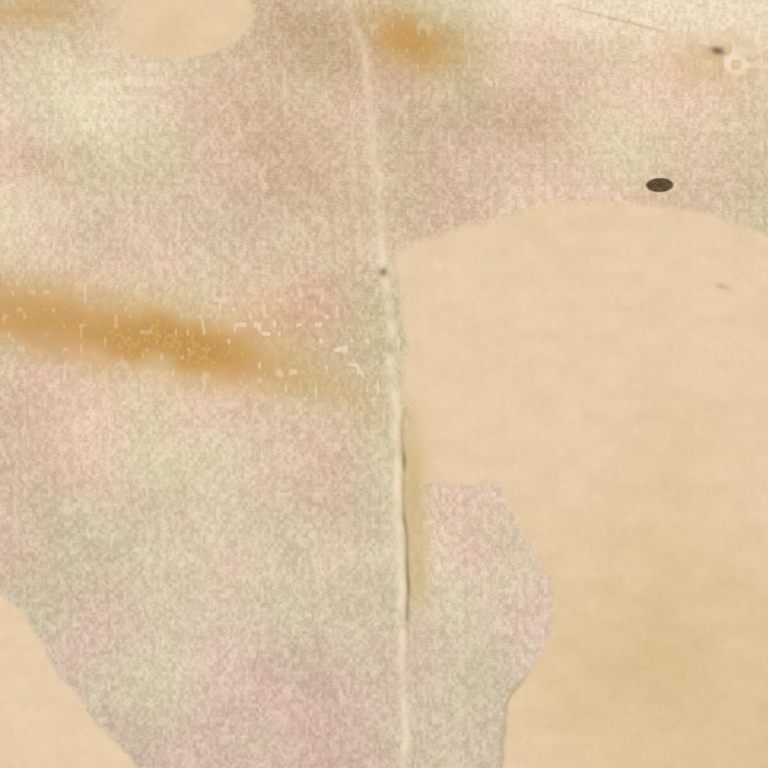
Give the GLSL for this texture, as a WebGL 2 fragment shader.

```glsl
#version 300 es
precision highp float;
uniform vec2 u_resolution;
out vec4 fragColor;

const vec3 STONE = vec3(0.855, 0.765, 0.650);
const vec3 STONE_COOL = vec3(0.820, 0.745, 0.670);
const vec3 STONE_PALE = vec3(0.905, 0.830, 0.735);
const vec3 PLASTER = vec3(0.905, 0.805, 0.670);
const vec3 PLASTER_DEEP = vec3(0.865, 0.750, 0.580);
const vec3 OCHRE = vec3(0.770, 0.580, 0.310);
const vec3 SHADE = vec3(0.730, 0.620, 0.480);
const vec3 OLIVE = vec3(0.800, 0.690, 0.480);
const vec3 CREAM = vec3(0.945, 0.880, 0.770);
const vec3 DARK = vec3(0.340, 0.270, 0.190);
const float GRAIN_SCALE = 210.0;
const float ROUGH_GRAIN = 0.15;
const float SMOOTH_GRAIN = 0.025;
const float EDGE_WOBBLE = 0.035;

float hash(vec2 p) {
    return fract(sin(dot(p, vec2(127.1, 311.7))) * 43758.5453);
}

float noise(vec2 p) {
    vec2 i = floor(p), f = fract(p);
    f = f * f * (3.0 - 2.0 * f);
    return mix(mix(hash(i), hash(i + vec2(1, 0)), f.x),
               mix(hash(i + vec2(0, 1)), hash(i + vec2(1, 1)), f.x), f.y);
}

float fbm(vec2 p) {
    float sum = 0.0, amp = 0.5;
    for (int i = 0; i < 5; i++) {
        sum += amp * noise(p);
        p = mat2(1.6, 1.2, -1.2, 1.6) * p + 7.3;
        amp *= 0.5;
    }
    return sum;
}

// Soft elliptical spot, tilted by slope
float blob(vec2 p, vec2 center, vec2 radius, float slope) {
    vec2 q = p - center;
    q.y -= slope * q.x;
    q /= radius;
    return exp(-dot(q, q));
}

float line(float d, float width) {
    return exp(-d * d / (width * width));
}

float seamX(float y) {
    return 0.528 - 0.058 * y * y - 0.015 * smoothstep(0.92, 1.0, y)
        + 0.006 * (noise(vec2(y * 30.0, 4.0)) - 0.5);
}

float scarX(float y) {
    return 0.65 + 0.075 * line(y - 0.21, 0.1);
}

// Positive inside the large smooth area right of the seam
float plasterField(vec2 p) {
    float top = 0.738 - 0.9 * (p.x - 0.79) * (p.x - 0.79) - p.y;
    float left = p.x - seamX(p.y) - 0.013;
    float scar = max(p.y - 0.372, p.x - scarX(p.y));
    return min(min(top, left), scar);
}

void main() {
    vec2 p = gl_FragCoord.xy / u_resolution;
    float cloud = fbm(p * 7.0);
    float wobble = (fbm(p * 24.0 + 9.0) - 0.48) * EDGE_WOBBLE;
    vec2 g = p + 0.004 * vec2(noise(p * 60.0), noise(p * 60.0 + 31.0));
    float grain = 0.6 * noise(g * GRAIN_SCALE * vec2(1.15, 0.8))
        + 0.4 * noise(g * GRAIN_SCALE * 1.9 + 17.0) - 0.5;
    float seam = p.x - seamX(p.y);

    // Mottled rough stone
    vec3 col = mix(STONE, STONE_COOL, 0.75 * smoothstep(0.55, 0.1, p.y));
    col = mix(col, STONE_PALE, 0.55 * blob(p, vec2(0.05, 0.84), vec2(0.2, 0.09), 0.0));
    col = mix(col, STONE_PALE, 0.35 * blob(p, vec2(0.16, 0.69), vec2(0.25, 0.06), 0.0));
    col += (cloud - 0.48) * 0.16;
    col += vec3(0.02, -0.015, 0.01) * (fbm(p * 10.0 + 40.0) - 0.48) * 4.0;
    col = mix(col, SHADE, 0.65 * blob(p, vec2(0.41, 0.95), vec2(0.10, 0.06), -0.3));
    col = mix(col, SHADE, 0.42 * blob(p, vec2(0.37, 0.80), vec2(0.11, 0.07), -0.5));
    col = mix(col, SHADE, 0.30 * blob(p, vec2(0.06, 0.79), vec2(0.09, 0.03), 0.0));
    col = mix(col, SHADE, 0.38 * blob(p, vec2(0.69, 0.84), vec2(0.07, 0.04), -0.2));

    // Pale upper right margin with a hairline
    float margin = p.y - 0.95 + 0.12 * (p.x - 0.75) + wobble;
    col = mix(col, CREAM, 0.75 * smoothstep(-0.03, 0.05, margin) * smoothstep(0.52, 0.68, p.x));
    float hair = line(p.y - 0.992 + 0.27 * (p.x - 0.74) + wobble * 0.2, 0.0025);
    col = mix(col, SHADE, 0.4 * hair * smoothstep(0.72, 0.76, p.x) * smoothstep(0.88, 0.84, p.x));

    // Ochre staining
    vec2 s = p + vec2(0.0, wobble);
    float band = line(s.y - 0.598 + 0.20 * s.x, 0.045) * smoothstep(0.43, 0.17, s.x);
    float stain = band * (0.55 + 0.6 * cloud);
    stain += 0.5 * blob(s, vec2(0.24, 0.555), vec2(0.07, 0.025), -0.1);
    stain += 0.38 * blob(s, vec2(0.37, 0.515), vec2(0.13, 0.035), -0.3);
    stain += 0.25 * blob(s, vec2(0.37, 0.585), vec2(0.09, 0.05), 0.0);
    stain += 0.80 * blob(s, vec2(0.525, 0.95), vec2(0.045, 0.035), -0.2);
    stain += 0.35 * blob(s, vec2(0.57, 0.93), vec2(0.06, 0.04), 0.0);
    stain += 0.45 * blob(s, vec2(0.03, 0.985), vec2(0.09, 0.025), 0.0);
    stain += 0.35 * blob(s, vec2(0.93, 0.92), vec2(0.06, 0.03), 0.0);
    col = mix(col, OCHRE, clamp(stain * (0.9 + grain), 0.0, 0.9));

    // Smooth plaster patches
    float main_ = smoothstep(-0.007, 0.009, plasterField(p) + wobble * 0.6);
    float corner = smoothstep(-0.006, 0.006, 0.172 - p.x - 0.75 * p.y + wobble);
    float oval = 1.0 - length((p - vec2(0.225, 0.982)) / vec2(0.107, 0.058));
    oval = smoothstep(-0.04, 0.06, oval + wobble * 2.0) * smoothstep(0.11, 0.19, p.x);
    float smoothArea = max(main_, max(corner, oval));
    float depth = smoothstep(0.6, 0.05, p.y) * smoothstep(0.5, 0.9, p.x);
    depth = clamp(depth * 0.85 + 0.35 * oval + (cloud - 0.48) * 0.9, 0.0, 1.0);
    vec3 plaster = mix(PLASTER, PLASTER_DEEP, depth);
    plaster += (fbm(p * vec2(35.0, 55.0)) - 0.48) * 0.045;
    col = mix(col, plaster, smoothArea);

    // Grain and pale flecks
    col += grain * mix(ROUGH_GRAIN, SMOOTH_GRAIN, smoothArea) * vec3(0.9, 1.0, 1.1);
    float flecks = smoothstep(0.74, 0.92, noise(g * vec2(150.0, 95.0) + 55.0));
    float whitened = 0.3 + 0.5 * blob(p, vec2(0.41, 0.55), vec2(0.13, 0.05), -0.2);
    col = mix(col, CREAM, flecks * whitened * (1.0 - smoothArea));

    // Vertical seam, its shadow and the olive strip beside it
    float strip = smoothstep(0.17, 0.25, p.y) * smoothstep(0.52, 0.38, p.y);
    col = mix(col, OLIVE, 0.65 * strip * line(seam - 0.019, 0.018));
    float ridge = line(seam + 0.002, 0.0065) * (0.35 + 0.6 * noise(vec2(p.y * 70.0, 2.0)));
    col = mix(col, CREAM, ridge * mix(0.9, 0.55, smoothstep(0.66, 0.75, p.y)));
    float shadow = line(seam - 0.007, 0.0028) * smoothstep(0.5, 0.4, p.y) * smoothstep(0.1, 0.25, p.y);
    col = mix(col, SHADE * 0.85, 0.7 * shadow * (0.4 + noise(vec2(p.y * 50.0, 8.0))));
    float scarLine = line(p.x - scarX(p.y) + wobble * 0.6, 0.003) * smoothstep(0.15, 0.1, p.y);
    col = mix(col, SHADE, 0.5 * scarLine);

    // Chipped fleck and dark marks
    float chip = blob(p, vec2(0.95, 0.922), vec2(0.04, 0.022), -0.4);
    col = mix(col, CREAM, chip * smoothstep(0.4, 0.65, noise(p * 95.0)));
    col = mix(col, DARK, 0.7 * blob(p, vec2(0.934, 0.934), vec2(0.009, 0.005), -0.2));
    float spot = length((p - vec2(0.859, 0.759)) / vec2(0.018, 0.009)) + wobble * 6.0;
    col = mix(col, DARK + grain * 0.15, 0.92 * smoothstep(1.1, 0.8, spot));
    col = mix(col, DARK, 0.5 * blob(p, vec2(0.499, 0.646), vec2(0.005), 0.0));
    col = mix(col, SHADE, 0.6 * blob(p, vec2(0.508, 0.546), vec2(0.006, 0.009), 0.0));
    col = mix(col, SHADE, 0.5 * blob(p, vec2(0.94, 0.627), vec2(0.01, 0.004), -0.3));
    fragColor = vec4(clamp(col, 0.0, 1.0), 1.0);
}
```
